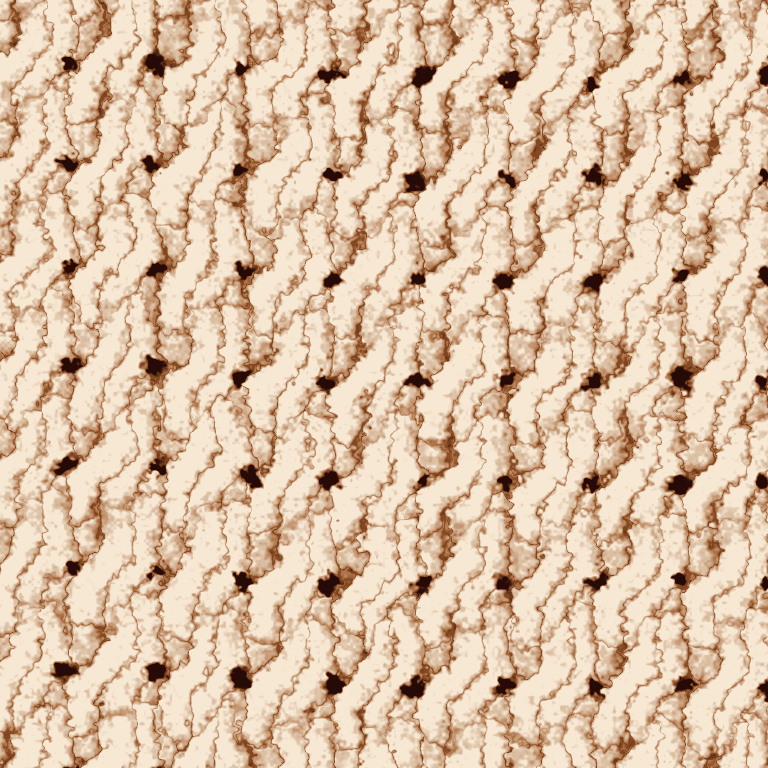
This texture is drawn by a Shadertoy shader. Its source:

```glsl
const vec2 STITCH = vec2(1.0, 1.16);   // stitch size, in stitch widths
const float STITCH_WIDTH = 0.114;      // fraction of the canvas
const vec2 FIRST_HOLE = vec2(0.0885, 0.9);

float hash(vec2 p) {
    vec3 q = fract(p.xyx * vec3(0.1031, 0.1030, 0.0973));
    q += dot(q, q.yzx + 33.33);
    return fract((q.x + q.y) * q.z);
}

vec2 hash2(vec2 p) {
    return vec2(hash(p), hash(p + 57.3));
}

float noise(vec2 p) {
    vec2 i = floor(p), f = fract(p);
    f = f * f * (3.0 - 2.0 * f);
    return mix(mix(hash(i), hash(i + vec2(1, 0)), f.x),
               mix(hash(i + vec2(0, 1)), hash(i + vec2(1, 1)), f.x), f.y);
}

vec2 wobble(vec2 p) {
    return vec2(noise(p), noise(p + 31.7)) - 0.5;
}

float segmentDistance(vec2 p, vec2 a, vec2 b) {
    vec2 ab = b - a, ap = p - a;
    return length(ap - ab * clamp(dot(ap, ab) / dot(ab, ab), 0.0, 1.0));
}

// Rounded height of a cord whose centre line is dist away
float cordHeight(float dist, float radius, float lift) {
    float x = dist / radius;
    return lift * sqrt(max(1.0 - x * x, 0.0));
}

// Keeps the two highest values
vec2 stack(vec2 highest, float h) {
    return vec2(max(highest.x, h), max(highest.y, min(highest.x, h)));
}

// Adds one stitch: two slanted front cords and two short legs behind
vec2 addStitch(vec2 highest, vec2 p, vec2 id) {
    vec2 low = (hash2(id + 3.1) - 0.5) * 0.13;
    vec2 high = (hash2(id + 11.9) - 0.5) * 0.13;
    float radius = mix(0.19, 0.235, hash(id + 23.5));

    vec2 a1 = vec2(0.20, -0.22) + low, a2 = vec2(0.60, 0.22) + high;
    float a = min(segmentDistance(p, vec2(0.20, -0.55) + low, a1),
              min(segmentDistance(p, a1, a2),
                  segmentDistance(p, a2, vec2(0.60, 0.62) - low)));

    vec2 b1 = vec2(0.56, -0.24) + high * 0.5, b2 = vec2(0.88, 0.16) + low * 0.5;
    float b = min(segmentDistance(p, vec2(0.56, -0.60) - low, b1),
              min(segmentDistance(p, b1, b2),
                  segmentDistance(p, b2, vec2(0.85, 0.70) + high)));

    float c = segmentDistance(p, vec2(0.20, 0.25) + low, vec2(0.17, 0.65) + high);
    float d = segmentDistance(p, vec2(0.88, -0.20) + high, vec2(0.86, -0.55) + low);

    highest = stack(highest, cordHeight(a, radius, 1.12));
    highest = stack(highest, cordHeight(b, radius, 1.06));
    highest = stack(highest, cordHeight(c, 0.19, 0.86));
    return stack(highest, cordHeight(d, 0.19, 0.86));
}

// Height of the whole fabric, with creases where cords meet
float fabricHeight(vec2 p) {
    vec2 cell = floor(p / STITCH), highest = vec2(0.25, 0.0);
    for (int j = 0; j <= 1; j++)
        for (int i = -1; i <= 1; i++) {
            vec2 id = cell + vec2(i, j);
            highest = addStitch(highest, p - id * STITCH, id);
        }
    return highest.x - 0.35 * exp(-8.0 * (highest.x - highest.y));
}

// Ragged gap at each corner of the stitch grid
float holeMask(vec2 p) {
    vec2 id = floor(p / STITCH + 0.5);
    vec2 q = p - id * STITCH - (hash2(id + 41.0) - 0.5) * 0.06;
    float radius = mix(0.075, 0.125, hash(id + 67.0));
    return 1.0 - smoothstep(radius * 0.7, radius * 1.35, length(q * vec2(0.9, 1.1)));
}

vec3 yarnColour(float tone) {
    vec3 colour = mix(vec3(0.15, 0.04, 0.03), vec3(0.51, 0.28, 0.13), smoothstep(0.0, 0.15, tone));
    colour = mix(colour, vec3(0.68, 0.45, 0.28), smoothstep(0.15, 0.33, tone));
    colour = mix(colour, vec3(0.77, 0.59, 0.45), smoothstep(0.33, 0.50, tone));
    colour = mix(colour, vec3(0.86, 0.75, 0.64), smoothstep(0.50, 0.67, tone));
    return mix(colour, vec3(0.97, 0.91, 0.83), smoothstep(0.67, 0.86, tone));
}

void mainImage(out vec4 fragColor, in vec2 fragCoord) {
    vec2 uv = fragCoord / iResolution.y;

    // Rows rise towards the left edge
    vec2 sag = vec2(0.0, 0.021 * (1.0 - smoothstep(0.1, 0.5, uv.x)));
    vec2 p = (uv - FIRST_HOLE - sag) / STITCH_WIDTH;

    // Hand-made unevenness and tufted edges
    p += 0.12 * wobble(uv * 24.0) + 0.10 * wobble(uv * 120.0) + 0.05 * wobble(uv * 230.0);

    // Light from the upper left
    float height = fabricHeight(p);
    float slope = height - fabricHeight(p + vec2(-0.04, 0.05));
    float fuzz = 0.55 * noise(uv * 140.0 + 9.0) + 0.45 * noise(uv * 260.0 + 5.0) - 0.5;

    float tone = 0.13 + 0.70 * height + 0.40 * clamp(slope, -0.4, 0.4) + 0.45 * fuzz;
    tone = max(tone, 0.16 + 0.2 * fuzz);
    tone *= 1.0 - holeMask(p);
    fragColor = vec4(yarnColour(tone), 1.0);
}
```
